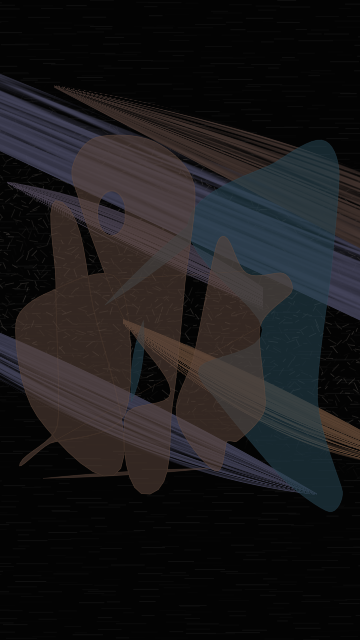
Give the GLSL for this background, as a WebGL 2 fragment shader.

```glsl
#version 300 es
precision highp float;
// Dim abstract scene: threaded diagonal ribbons on near-black, with scattered
// dashes and scratches, under translucent brown and teal spline loops.
// Loops are closed Hermite curves filled by winding number; ribbons are bowed strips.
uniform vec2 u_resolution;
out vec4 fragColor;

const float WIDTH = 432.0; // design units across the canvas, y measured downward
const vec3 LAVENDER = vec3(0.27, 0.27, 0.36);
const vec3 MAUVE = vec3(0.29, 0.26, 0.32);
const vec3 UMBER = vec3(0.27, 0.21, 0.19);
const vec3 ORANGE = vec3(0.38, 0.28, 0.21);
const vec3 BROWN = vec3(0.35, 0.265, 0.225);
const vec3 TEAL = vec3(0.14, 0.25, 0.30);

float hash(vec2 p) {
  return fract(sin(dot(p, vec2(127.1, 311.7))) * 43758.5);
}

float threadNoise(float x, float seed) {
  float i = floor(x);
  return mix(hash(vec2(i, seed)), hash(vec2(i + 1.0, seed)), smoothstep(0.0, 1.0, x - i));
}

float cover(float d, float aa) {
  return 1.0 - smoothstep(-0.6 * aa, 0.6 * aa, d);
}

float segment(vec2 p, vec2 a, vec2 b) {
  vec2 ab = b - a;
  return length(p - a - ab * clamp(dot(p - a, ab) / (dot(ab, ab) + 1e-5), 0.0, 1.0));
}

// Thin leaf: widest in the middle, pointed at both ends.
float sliver(vec2 p, vec2 a, vec2 b, float halfWidth) {
  float t = clamp(dot(p - a, b - a) / dot(b - a, b - a), 0.0, 1.0);
  return segment(p, a, b) - halfWidth * 4.0 * t * (1.0 - t);
}

vec2 tangent(vec2 a, vec2 b, vec2 c) {
  return (c - a) / (length(c - a) + 0.01) * min(length(b - a), length(c - b));
}

// Signed distance to a smooth closed loop through its knots.
float splineLoop(vec2 p, vec2 k[12]) {
  float dist = 1e5;
  int winding = 0;
  vec2 prev = k[0];
  for (int i = 0; i < 12; i++) {
    vec2 a = k[i], b = k[(i + 1) % 12];
    vec2 ta = tangent(k[(i + 11) % 12], a, b), tb = tangent(a, b, k[(i + 2) % 12]);
    for (int j = 1; j <= 8; j++) {
      float t = float(j) / 8.0, s = 1.0 - t;
      vec2 q = (a * (1.0 + 2.0 * t) + ta * t) * s * s + (b * (3.0 - 2.0 * t) - tb * s) * t * t;
      dist = min(dist, segment(p, prev, q));
      if ((prev.y > p.y) != (q.y > p.y)) {
        float x = prev.x + (q.x - prev.x) * (p.y - prev.y) / (q.y - prev.y);
        if (x > p.x) winding += q.y > prev.y ? 1 : -1;
      }
      prev = q;
    }
  }
  return winding != 0 ? -dist : dist;
}

// Strip between two bowed edges (start y, end y, bow); solidSide 0 = top, 1 = bottom.
vec3 ribbon(vec3 base, vec2 p, vec2 span, vec3 top, vec3 bottom, vec3 tint, float solidSide, float aa) {
  float t = (p.x - span.x) / (span.y - span.x);
  float bow = 4.0 * t * (1.0 - t);
  float y0 = mix(top.x, top.y, t) + top.z * bow;
  float y1 = mix(bottom.x, bottom.y, t) + bottom.z * bow;
  float v = (p.y - y0) / max(y1 - y0, 0.5);
  float mask = cover(max(y0 - p.y, p.y - y1), aa) * step(0.0, t) * step(t, 1.0);
  float solid = 1.0 - abs(v - solidSide);
  float thread = 0.6 * threadNoise(v * 42.0 + t * 7.0, top.x) + 0.4 * threadNoise(v * 17.0 - t * 4.0, top.y);
  float alpha = smoothstep(0.2, 0.8, thread + 0.75 * solid - 0.1);
  return mix(base, tint * (0.7 + 0.35 * thread), mask * alpha * 0.92);
}

// One random stroke per cell; spread 0 keeps strokes horizontal.
float strokes(vec2 p, vec2 cell, float spread, float aa) {
  float ink = 0.0;
  for (int n = 0; n < 9; n++) {
    vec2 id = floor(p / cell) + vec2(n % 3 - 1, n / 3 - 1);
    vec2 mid = (id + vec2(hash(id), hash(id + 7.3))) * cell;
    float angle = (hash(id + 3.1) - 0.5) * spread;
    vec2 reach = vec2(cos(angle), sin(angle)) * cell.x * (0.15 + 0.4 * hash(id + 5.7));
    ink = max(ink, cover(segment(p, mid - reach, mid + reach) - 0.5, aa) * hash(id + 9.2));
  }
  return ink;
}

vec3 fillLoop(vec3 base, float d, vec3 tint, float alpha, float aa) {
  base = mix(base, tint, alpha * cover(d, aa));
  return mix(base, tint * 1.25, 0.3 * cover(abs(d) - 0.4, aa));
}

void main() {
  float aa = WIDTH / u_resolution.x;
  vec2 p = vec2(gl_FragCoord.x, u_resolution.y - gl_FragCoord.y) * aa;

  // Dark ground, horizontal dashes, tangled scratches through the middle
  vec3 color = vec3(0.013) + 0.055 * strokes(p, vec2(38.0, 8.0), 0.0, aa);
  float middle = 1.0 - smoothstep(120.0, 200.0, abs(p.y - 335.0 - 0.25 * (p.x - 216.0)));
  color += vec3(0.15, 0.14, 0.13) * middle * strokes(p, vec2(10.0, 7.0), 2.6, aa);

  // Threaded ribbons
  color = ribbon(color, p, vec2(-20, 452), vec3(80, 275, 0), vec3(172, 394, 0), LAVENDER, 1.0, aa);
  color = ribbon(color, p, vec2(65, 440), vec3(102, 208, -12), vec3(105, 302, 0), UMBER, 1.0, aa);
  color = ribbon(color, p, vec2(8, 316), vec3(218, 345, -20), vec3(220, 372, 8), MAUVE, 0.0, aa);
  color = ribbon(color, p, vec2(148, 440), vec3(383, 520, -6), vec3(390, 554, 25), ORANGE, 0.0, aa);
  color = ribbon(color, p, vec2(-10, 380), vec3(395, 592, -8), vec3(450, 594, 25), LAVENDER, 0.0, aa);

  // Teal loop and slivers
  float teal = splineLoop(p, vec2[12](vec2(386, 168), vec2(407, 205), vec2(398, 320), vec2(381, 480),
    vec2(411, 590), vec2(395, 614), vec2(340, 575), vec2(260, 480), vec2(240, 440), vec2(315, 395),
    vec2(225, 270), vec2(330, 195)));
  teal = min(teal, sliver(p, vec2(330, 195), vec2(126, 366), 9.0));
  teal = min(teal, sliver(p, vec2(172, 385), vec2(158, 482), 6.0));
  color = fillLoop(color, teal, TEAL, 0.6, aa);

  // Brown loops: left leaf, upper lobe with its spike, right blade
  float leaf = splineLoop(p, vec2[12](vec2(75, 243), vec2(67, 340), vec2(69, 510), vec2(24, 556),
    vec2(60, 532), vec2(150, 497), vec2(143, 337), vec2(60, 350), vec2(19, 388), vec2(45, 500),
    vec2(145, 562), vec2(112, 370)));
  float lobe = splineLoop(p, vec2[12](vec2(87, 200), vec2(115, 165), vec2(185, 170), vec2(233, 222),
    vec2(222, 340), vec2(207, 485), vec2(180, 593), vec2(150, 500), vec2(205, 470), vec2(150, 385),
    vec2(110, 285), vec2(95, 240)));
  float blade = splineLoop(p, vec2[12](vec2(270, 284), vec2(296, 328), vec2(340, 328), vec2(350, 350),
    vec2(312, 392), vec2(318, 490), vec2(285, 529), vec2(272, 530), vec2(258, 565), vec2(212, 500),
    vec2(232, 430), vec2(256, 310)));
  float lens = (length((p - vec2(134, 256)) / vec2(17, 27)) - 1.0) * 17.0;
  lobe = max(lobe, -max(lens, p.x - 150.0));
  float brown = min(min(leaf, lobe), min(blade, sliver(p, vec2(52, 574), vec2(250, 562), 2.0)));
  color = fillLoop(color, brown, BROWN, 0.56, aa);

  // Fine contour lines crossing the overlaps
  float lines = min(min(abs(leaf), abs(lobe)), abs(blade));
  lines = min(lines, min(segment(p, vec2(60, 532), vec2(312, 392)), segment(p, vec2(143, 335), vec2(300, 325))));
  color = mix(color, ORANGE, 0.3 * cover(lines - 0.3, aa));
  fragColor = vec4(color, 1.0);
}
```
